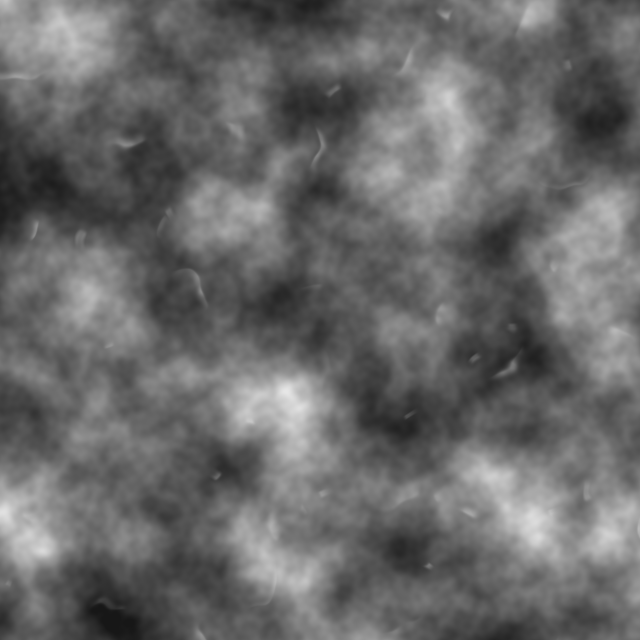
A Shadertoy shader for this texture:

```glsl
// Soft grey smoke with sparse, thin bright wisps.
// The smoke is layered gradient noise shaped by a tone curve; the wisps are
// short bent strokes scattered one per grid cell and roughened by the noise.

const float CLOUD_SCALE = 4.0;   // largest noise cells across the canvas
const float WISP_SCALE = 9.0;    // wisp cells across the canvas
const float WISP_CHANCE = 0.55;  // share of cells holding a wisp
const float TAU = 6.2831853;

vec2 hash2(vec2 p) {
    vec3 q = fract(vec3(p.xyx) * vec3(0.1031, 0.1030, 0.0973));
    q += dot(q, q.yzx + 33.33);
    return fract((q.xx + q.yz) * q.zy);
}

mat2 rotation(float angle) {
    float c = cos(angle), s = sin(angle);
    return mat2(c, s, -s, c);
}

// Slope of a random direction at a lattice corner
float cornerSlope(vec2 cell, vec2 offset) {
    float angle = TAU * hash2(cell).x;
    return dot(vec2(cos(angle), sin(angle)), offset);
}

float gradientNoise(vec2 p) {
    vec2 i = floor(p), f = p - i;
    vec2 u = f * f * f * (f * (f * 6.0 - 15.0) + 10.0);
    vec2 e = vec2(1.0, 0.0);
    float low = mix(cornerSlope(i, f), cornerSlope(i + e, f - e), u.x);
    float high = mix(cornerSlope(i + e.yx, f - e.yx), cornerSlope(i + e.xx, f - e.xx), u.x);
    return mix(low, high, u.y);
}

// Sum of octaves, each turned to hide the lattice
float layeredNoise(vec2 p, float gain) {
    float sum = 0.0, amplitude = 1.0;
    mat2 turn = rotation(0.65);
    for (int octave = 0; octave < 5; octave++) {
        sum += amplitude * gradientNoise(p);
        p = turn * p * 2.0 + 17.3;
        amplitude *= gain;
    }
    return sum;
}

// Tapered parabolic stroke: crisp on one side, feathered on the other
float bentStroke(vec2 p, float halfLength, float bend, float width) {
    float across = p.y - bend * (p.x * p.x - 0.3 * halfLength * halfLength);
    float along = abs(p.x) / halfLength;
    float spread = width * (across > 0.0 ? 2.4 : 1.0);
    float profile = exp(-across * across / (spread * spread));
    return profile * (1.0 - smoothstep(0.25, 1.0, along));
}

float wisps(vec2 p) {
    vec2 home = floor(p);
    float light = 0.0;
    for (int y = -1; y <= 1; y++) {
        for (int x = -1; x <= 1; x++) {
            vec2 cell = home + vec2(x, y);
            vec2 place = hash2(cell + 41.0);
            vec2 shape = hash2(cell + 83.0);
            vec2 style = hash2(cell + 127.0);
            vec2 pick = hash2(cell + 211.0);
            vec2 local = rotation(TAU * shape.x) * (p - cell - place);
            float halfLength = 0.07 + 0.4 * shape.y * shape.y;
            float bend = (style.x - 0.5) * 3.0;
            float width = mix(0.022, 0.05, style.y);
            float strength = step(pick.x, WISP_CHANCE) * mix(0.10, 0.36, pick.y);
            light = max(light, strength * bentStroke(local, halfLength, bend, width));
        }
    }
    return light;
}

// Spreads the noise into mostly dark greys with a longer bright tail
float smokeTone(float noise) {
    float z = noise / 0.258;
    return max(0.38 + 0.15 * z + 0.012 * z * z, 0.09);
}

void mainImage(out vec4 fragColor, in vec2 fragCoord) {
    vec2 uv = fragCoord / iResolution.y;

    // Smoke
    float tone = smokeTone(layeredNoise(uv * CLOUD_SCALE + 5.7, 0.55));

    // Wisps, wobbled and broken up
    vec2 wobble = vec2(gradientNoise(uv * 28.0), gradientNoise(uv * 28.0 + 60.0));
    float breakup = clamp(0.8 + 0.9 * gradientNoise(uv * 50.0 + 9.0), 0.0, 1.0);
    float glow = wisps(uv * WISP_SCALE + 0.14 * wobble) * breakup;

    tone += glow * (1.0 - tone);
    fragColor = vec4(vec3(min(tone, 0.9)), 1.0);
}
```
